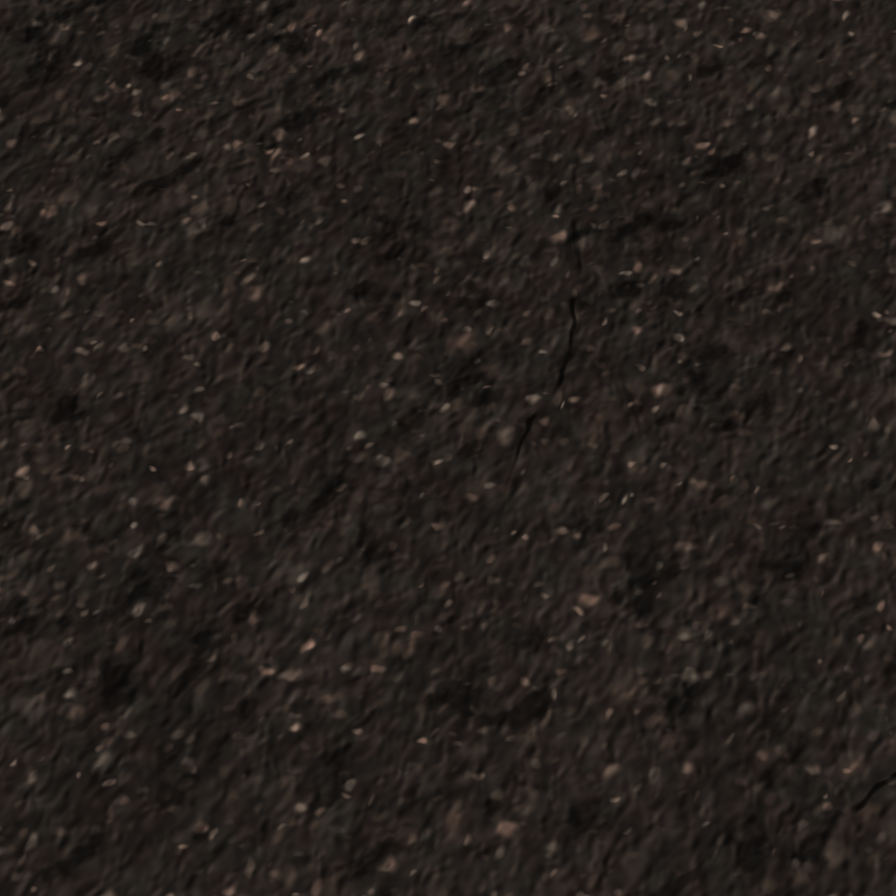
Give the GLSL for this texture, as a three.js fragment shader.

```glsl
// Dark, rough asphalt: slanted wrinkles shaded by a height difference,
// scattered brown and grey stone chips on jittered grids at three sizes,
// small dark hollows and two thin broken cracks.

varying vec2 vUv;

float hash(vec2 p) {
  return fract(sin(dot(p, vec2(127.1, 311.7))) * 43758.5453);
}

float noise(vec2 p) {
  vec2 i = floor(p), f = fract(p);
  f = f * f * (3.0 - 2.0 * f);
  return mix(mix(hash(i), hash(i + vec2(1.0, 0.0)), f.x),
             mix(hash(i + vec2(0.0, 1.0)), hash(i + 1.0), f.x), f.y);
}

float fbm(vec2 p) {
  float sum = 0.0, amp = 0.533;
  for (int i = 0; i < 4; i++) {
    sum += amp * noise(p);
    p = mat2(0.8, 0.6, -0.6, 0.8) * p * 2.03 + 17.3;
    amp *= 0.5;
  }
  return sum;
}

// Turns the sampling axes so that x runs along the angle a
mat2 rotation(float a) {
  return mat2(cos(a), -sin(a), sin(a), cos(a));
}

// Height of the wrinkled surface, stretched along a steep diagonal
float wrinkles(vec2 p) {
  p += 0.009 * vec2(noise(p * 50.0), noise(p * 50.0 + 31.7));
  vec2 q = rotation(0.95) * p;
  return 0.55 * noise(q * vec2(62.0, 115.0)) + 0.45 * noise(q * vec2(105.0, 175.0) + 9.1);
}

// Blend one size of stone chips over the ground
vec3 addStones(vec3 ground, vec2 p, float cells, float share, float glow) {
  vec2 warp = vec2(noise(p * 90.0), noise(p * 90.0 + 53.0)) - 0.5;
  vec2 g = p * cells + warp * cells * 0.007;
  vec2 home = floor(g);
  for (int y = -1; y <= 1; y++) {
    for (int x = -1; x <= 1; x++) {
      vec2 id = home + vec2(float(x), float(y));
      vec2 seed = id + cells * 1.37;
      if (hash(seed + 3.3) > share) continue;
      vec2 centre = id + vec2(hash(seed), hash(seed + 41.2));
      float tilt = 0.5 + 1.2 * (hash(seed + 7.9) - 0.5);
      vec2 d = rotation(tilt) * (g - centre);
      float radius = mix(0.25, 0.55, hash(seed + 12.6));
      float cover = 1.0 - smoothstep(0.2, 1.05, length(d * vec2(0.78, 1.2)) / radius);
      float light = pow(hash(seed + 23.4), 4.0);
      vec3 tint = mix(vec3(1.0, 0.78, 0.67), vec3(0.96, 0.86, 0.76), hash(seed + 5.7));
      vec3 stone = tint * (0.215 + glow * light);
      ground = mix(ground, stone, cover * (0.65 + 0.3 * light));
    }
  }
  return ground;
}

// Darkness of a thin line whose strength varies along its length
float crackLine(float dist, float width, vec2 p) {
  float broken = smoothstep(0.2, 0.65, noise(p * 38.0 + 4.0));
  return (1.0 - smoothstep(width * 0.2, width, abs(dist))) * (0.15 + 0.85 * broken);
}

float cracks(vec2 uv) {
  float wobble = 0.022 * (fbm(uv * 17.0) - 0.5) + 0.006 * (noise(uv * 75.0) - 0.5);
  float bend = 0.56 + 0.082 * smoothstep(0.42, 0.65, uv.y);
  float span = smoothstep(0.36, 0.48, uv.y) * (1.0 - smoothstep(0.66, 0.82, uv.y));
  float middle = crackLine(uv.x - bend + wobble, 0.0048, uv) * span;
  float slope = (uv.y - 0.045 - 0.78 * (uv.x - 0.88)) * 0.79;
  float corner = crackLine(slope + wobble, 0.0055, uv) * smoothstep(0.85, 0.9, uv.x);
  return max(middle, corner);
}

void main() {
  // Grain grows slightly towards the lower edge
  vec2 p = (vUv - 0.5) * (0.9 + 0.2 * vUv.y) + 2.0;

  // Ground tone, from broad patches to fine grain
  vec2 slant = rotation(0.6) * p;
  float patches = fbm(p * 6.0) - 0.5;
  float grain = noise(slant * vec2(48.0, 80.0)) - 0.5;
  float speck = noise(slant * vec2(110.0, 155.0)) - 0.5;
  float tone = 0.137 + 0.05 * patches + 0.055 * grain + 0.045 * speck;
  vec3 tint = mix(vec3(0.99, 0.9, 0.8), vec3(1.01, 0.82, 0.73), noise(p * 48.0 + 6.0));
  vec3 color = tone * tint;

  // Large faint chips first, small bright ones on top
  color = addStones(color, p, 26.0, 0.16, 0.06);
  color = addStones(color, p, 44.0, 0.24, 0.23);
  color = addStones(color, p, 66.0, 0.32, 0.24);

  // Relief lit from the upper left
  float relief = wrinkles(p) - wrinkles(p + vec2(-0.0045, 0.0025));
  color *= 1.0 + 0.9 * clamp(relief, -0.6, 0.6);

  // Hollows and cracks
  float hollow = 1.0 - smoothstep(0.22, 0.38, fbm(slant * vec2(20.0, 36.0) + 8.0));
  float pit = 1.0 - smoothstep(0.1, 1.0, length((vUv - vec2(0.655, 0.665)) * vec2(30.0, 55.0)));
  color *= 1.0 - 0.45 * max(hollow, pit);
  color *= 1.0 - 0.65 * cracks(vUv);

  gl_FragColor = vec4(color, 1.0);
}
```
